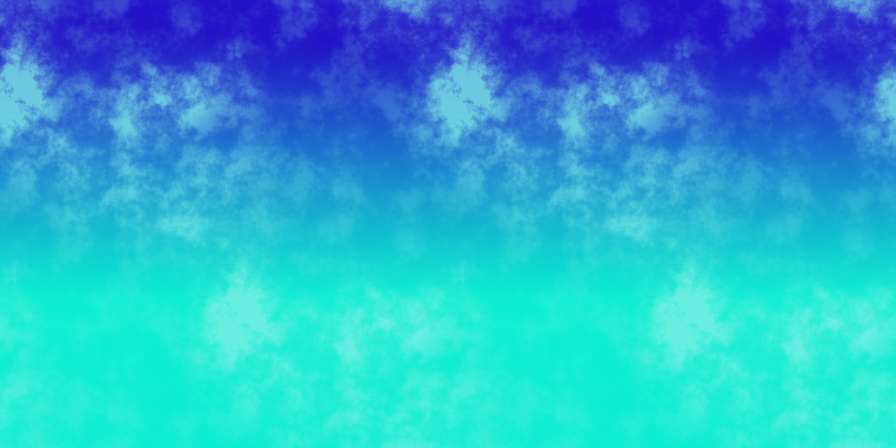
This background is drawn by a Shadertoy shader. Its source:

```glsl
// Wispy pale clouds over a vertical gradient from deep blue to turquoise.
// Soft puffs are bent and grained by fractal noise; both repeat on a diagonal
// lattice, which becomes a unit grid in the coordinates (x + y, x - y).

float hash(vec2 p) {
    vec3 h = fract(vec3(p.xyx) * 0.1031);
    h += dot(h, h.yzx + 33.33);
    return fract((h.x + h.y) * h.z);
}

// Value noise that repeats after "period" cells
float tileNoise(vec2 p, float period, float seed) {
    vec2 cell = floor(p), f = fract(p);
    f = f * f * (3.0 - 2.0 * f);
    vec2 lo = mod(cell, period) + seed;
    vec2 hi = mod(cell + 1.0, period) + seed;
    return mix(mix(hash(lo), hash(vec2(hi.x, lo.y)), f.x),
               mix(hash(vec2(lo.x, hi.y)), hash(hi), f.x), f.y);
}

float fbm(vec2 q, float period, float seed) {
    float sum = 0.0, total = 0.0, amplitude = 1.0;
    for (int i = 0; i < 5; i++) {
        sum += amplitude * tileNoise(q * period, period, seed + float(i) * 17.0);
        total += amplitude;
        amplitude *= 0.7;
        period *= 2.0;
    }
    return sum / total;
}

vec2 toLattice(vec2 p) {
    return vec2(p.x + p.y, p.x - p.y);
}

// Sum of soft puffs, each given as centre, radius and strength
float puffs(vec2 q) {
    vec4 puff[11] = vec4[11](
        vec4(0.00, 0.75, 0.080, 0.42), vec4(0.03, 0.84, 0.085, 0.34),
        vec4(0.37, 0.77, 0.100, 0.38), vec4(0.24, 0.61, 0.110, 0.32),
        vec4(0.41, 0.51, 0.095, 0.29), vec4(0.10, 0.68, 0.105, 0.27),
        vec4(0.51, 0.60, 0.090, 0.20), vec4(0.50, 0.82, 0.090, 0.18),
        vec4(0.76, 0.62, 0.110, 0.11), vec4(0.24, 0.76, 0.090, 0.16),
        vec4(0.08, 0.92, 0.090, 0.16));
    float density = 0.0;
    for (int i = 0; i < 11; i++) {
        vec2 d = fract(q - toLattice(puff[i].xy) + 0.5) - 0.5;
        density += puff[i].w * exp(-0.5 * dot(d, d) / (puff[i].z * puff[i].z));
    }
    return density;
}

void mainImage(out vec4 fragColor, in vec2 fragCoord) {
    vec2 p = fragCoord / iResolution.y;

    // Sky gradient, nearly linear with softened ends
    float depth = clamp((0.92 - p.y) / 0.59, 0.0, 1.0);
    depth = mix(depth, smoothstep(0.0, 1.0, depth), 0.35);
    vec3 sky = mix(vec3(0.13, 0.06, 0.78), vec3(0.04, 0.93, 0.82), depth);

    // Cloud cover with ragged edges
    vec2 q = toLattice(p);
    vec2 bend = vec2(fbm(q, 8.0, 11.0), fbm(q, 8.0, 211.0)) - 0.5;
    float grain = smoothstep(0.22, 0.76, fbm(q, 11.0, 431.0));
    float cover = puffs(q + 0.14 * bend) * (0.38 + 1.3 * grain);
    cover += 0.2 * grain * grain;
    cover = clamp(cover, 0.0, 0.8);

    fragColor = vec4(mix(sky, vec3(0.50, 0.93, 0.90), cover), 1.0);
}
```
